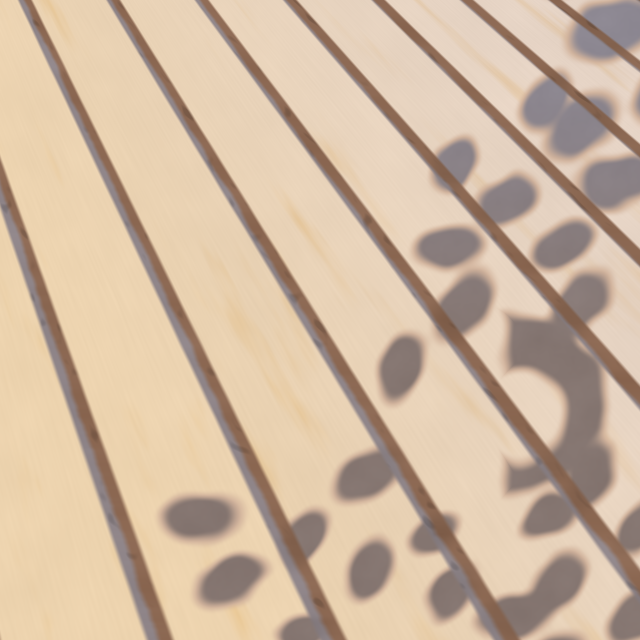
Reproduce this texture procedurally as a Shadertoy shader.

```glsl
vec2 hash2(vec2 p) {
    vec3 q = fract(p.xyx * vec3(0.1031, 0.1030, 0.0973));
    q += dot(q, q.yzx + 33.33);
    return fract((q.xx + q.yz) * q.zy);
}

float gradientNoise(vec2 p) {
    vec2 cell = floor(p), f = fract(p);
    vec2 u = f * f * f * (f * (f * 6.0 - 15.0) + 10.0);
    vec4 corner;
    for (int i = 0; i < 4; i++) {
        vec2 o = vec2(i & 1, i >> 1);
        corner[i] = dot(hash2(cell + o + 50.0) * 2.0 - 1.0, f - o);
    }
    return mix(mix(corner.x, corner.y, u.x), mix(corner.z, corner.w, u.x), u.y);
}

float fbm(vec2 p) {
    float sum = 0.0, amplitude = 0.6;
    for (int i = 0; i < 4; i++) {
        sum += amplitude * gradientNoise(p);
        p = p * 2.03 + 7.1;
        amplitude *= 0.5;
    }
    return sum;
}

// Left limit of the foliage shadow at a given height
float foliageEdge(float y) {
    return mix(0.30, 0.61, smoothstep(0.18, 0.36, y)) + 0.15 * pow(max(y, 0.0), 4.0);
}

// Soft leaves on a tilted, jittered grid, plus one curved spray
float foliageShadow(vec2 p) {
    p += 0.014 * vec2(gradientNoise(p * 17.0), gradientNoise(p * 17.0 + 31.0));
    mat2 tilt = mat2(0.788, 0.616, -0.616, 0.788);
    vec2 cellSize = vec2(0.14, 0.105), arcCentre = vec2(0.81, 0.36);
    vec2 home = floor((p * tilt) / cellSize);
    float light = 1.0;
    for (int j = -1; j <= 1; j++)
    for (int i = -1; i <= 1; i++) {
        vec2 id = home + vec2(i, j);
        vec2 jitter = hash2(id + 40.0), kind = hash2(id + 83.0);
        vec2 centre = tilt * ((id + 0.5 + 0.5 * (jitter - 0.5)) * cellSize);
        if (kind.x > 0.84 || centre.x < foliageEdge(centre.y)
            || length(centre - arcCentre) < 0.15) continue;
        float turn = 1.1 * (kind.y - 0.5);
        vec2 local = mat2(cos(turn), sin(turn), -sin(turn), cos(turn)) * ((p - centre) * tilt);
        vec2 radii = vec2(0.055, 0.034) * (0.75 + 0.45 * jitter.y + 0.3 * smoothstep(0.75, 1.0, centre.y));
        light *= smoothstep(0.5, 1.4, length(local / radii));
    }
    vec2 toArc = p - arcCentre;
    float arc = abs(length(toArc) - 0.105) - 0.012 - 0.018 * smoothstep(-0.1, 0.1, toArc.y);
    arc = max(arc, -toArc.x - 0.01);
    return 1.0 - light * smoothstep(-0.012, 0.03, arc);
}

void mainImage(out vec4 fragColor, in vec2 fragCoord) {
    vec2 uv = fragCoord / iResolution.xy;
    float depth = 1.0 - uv.y;

    // Board coordinate: grooves fan out towards the viewer
    float board = (uv.x - 0.039 - 0.482 * depth) / (0.138 + 0.133 * depth);
    float index = floor(board + 0.5);
    float across = board - index;

    // Pale wood, pinker at the far right, with faint ochre stains
    vec3 wood = mix(vec3(0.925, 0.825, 0.68), vec3(0.90, 0.83, 0.775),
                    smoothstep(0.25, 1.5, uv.x + 0.55 * uv.y));
    float stain = fbm(vec2(board * 2.6, depth * 3.2) + 4.0);
    wood -= vec3(0.02, 0.06, 0.13) * smoothstep(0.08, 0.45, stain);
    wood += 0.025 * fbm(uv * 9.0) + 0.014 * gradientNoise(vec2(board * 45.0, depth * 14.0));
    wood += 0.012 * (hash2(vec2(floor(board), 5.0)).x - 0.5);

    // Shadow: warm penumbra, then a grey core that cools with distance
    float shadow = foliageShadow(uv);
    vec3 core = mix(vec3(0.52, 0.46, 0.44), vec3(0.55, 0.53, 0.57), smoothstep(0.4, 0.95, uv.y));
    vec3 color = mix(wood, vec3(0.82, 0.70, 0.61), smoothstep(0.03, 0.45, shadow));
    color = mix(color, core + 0.04 * fbm(uv * 14.0), smoothstep(0.3, 0.85, shadow));

    // Groove: grey lit wall on the left, brown wall on the right
    float wear = fbm(vec2(index * 9.7, depth * 16.0));
    float soft = max(0.02, fwidth(board));
    float greyLimit = mix(-0.005, -0.06, smoothstep(-1.0, 5.0, index)) + 0.05 * wear;
    vec3 brown = vec3(0.55, 0.41, 0.325) + 0.07 * wear;
    vec3 grey = vec3(0.56, 0.52, 0.535) + 0.06 * wear;
    vec3 groove = mix(grey, brown, smoothstep(-0.025, 0.025, across - greyLimit));
    groove *= 1.0 - 0.14 * smoothstep(0.2, 0.5, gradientNoise(vec2(board * 12.0, depth * 42.0)));
    groove *= 1.0 - 0.08 * shadow;
    float halfWidth = 0.076 + 0.006 * wear;
    color = mix(color, groove, 1.0 - smoothstep(-soft, soft, abs(across) - halfWidth));

    fragColor = vec4(clamp(color, 0.0, 1.0), 1.0);
}
```
